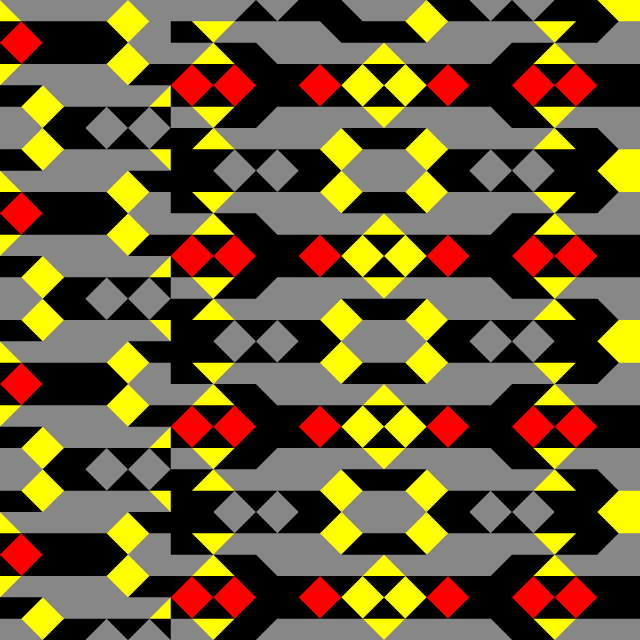
This pattern is drawn by a Shadertoy shader. Its source:

```glsl
// Woven bands of diamonds, triangles and hexagons, with an offset side strip
#define UNITS 30.0
#define STRIP_WIDTH 8.0
#define ROW_PERIOD 8.0
#define MIRROR_X 18.0
#define SAMPLES 4
#define GREY vec3(0.53)
#define BLACK vec3(0.0)
#define YELLOW vec3(1.0, 1.0, 0.0)
#define RED vec3(1.0, 0.0, 0.0)

bool diamond(vec2 p, float x, float y) {
    return abs(p.x - x) + abs(p.y - y) < 1.0;
}

// Distance from the nearest red row: 0 on it, 4 halfway to the next
float foldRows(float y) {
    return abs(mod(y, ROW_PERIOD) - 0.5 * ROW_PERIOD);
}

// Side strip: its two halves are half-turns of each other
vec3 sideStrip(vec2 p) {
    vec2 q = vec2(p.x, foldRows(p.y + 2.0));
    bool turned = q.y > 2.0;
    if (turned) q = vec2(STRIP_WIDTH, 4.0) - q;

    if (diamond(q, 6.0, 1.0)) return YELLOW;
    if (q.y < 1.0) {
        if (diamond(q, 1.0, 0.0)) return turned ? GREY : RED;
        if (turned && diamond(q, 3.0, 0.0)) return GREY;
        return q.x < 6.0 ? BLACK : GREY;
    }
    if (q.x < 2.0 - q.y) return YELLOW;
    return q.x > 6.0 ? BLACK : GREY;
}

// Main panel: mirrored left to right and about every row centre
vec3 mainPanel(vec2 p) {
    vec2 q = vec2(abs(p.x - MIRROR_X), foldRows(p.y));

    if (diamond(q, 2.0, 3.0)) return diamond(p, 16.0, 1.0) ? BLACK : YELLOW;

    // Red row
    if (q.y < 1.0) {
        if (diamond(q, 1.0, 0.0)) return YELLOW;
        bool red = diamond(q, 3.0, 0.0) || diamond(q, 7.0, 0.0) || diamond(q, 9.0, 0.0);
        return red ? RED : BLACK;
    }
    // Hourglasses and slanted shoulders
    if (q.y < 3.0 && abs(q.x - 8.0) < abs(q.y - 2.0)) return YELLOW;
    if (q.y < 2.0) {
        if (q.x < 2.0 - q.y) return YELLOW;
        return q.x > 4.0 + q.y && q.x < 8.0 ? BLACK : GREY;
    }
    if (q.y < 3.0) {
        bool shoulder = q.x > 8.0 && q.x < 8.0 + q.y;
        return shoulder || q.x < 2.0 ? BLACK : GREY;
    }
    // Hexagon row
    if (q.x > 14.0 - q.y) return YELLOW;
    if (diamond(q, 5.0, 4.0) || diamond(q, 7.0, 4.0)) return GREY;
    return q.x > 2.0 ? BLACK : GREY;
}

vec3 weave(vec2 p) {
    vec3 color = p.x < STRIP_WIDTH ? sideStrip(p) : mainPanel(p);
    // Plain stretch along the top border
    bool plain = p.y < 1.0 && p.x > 6.0 + p.y && p.x < 10.0 + p.y;
    return plain ? GREY : color;
}

void mainImage(out vec4 fragColor, in vec2 fragCoord) {
    // Average a grid of samples inside each pixel
    vec3 sum = vec3(0.0);
    for (int j = 0; j < SAMPLES; j++) {
        for (int i = 0; i < SAMPLES; i++) {
            vec2 offset = (vec2(i, j) + 0.5) / float(SAMPLES) - 0.5;
            vec2 uv = (fragCoord + offset) / iResolution.xy;
            sum += weave(UNITS * vec2(uv.x, 1.0 - uv.y));
        }
    }
    fragColor = vec4(sum / float(SAMPLES * SAMPLES), 1.0);
}
```
